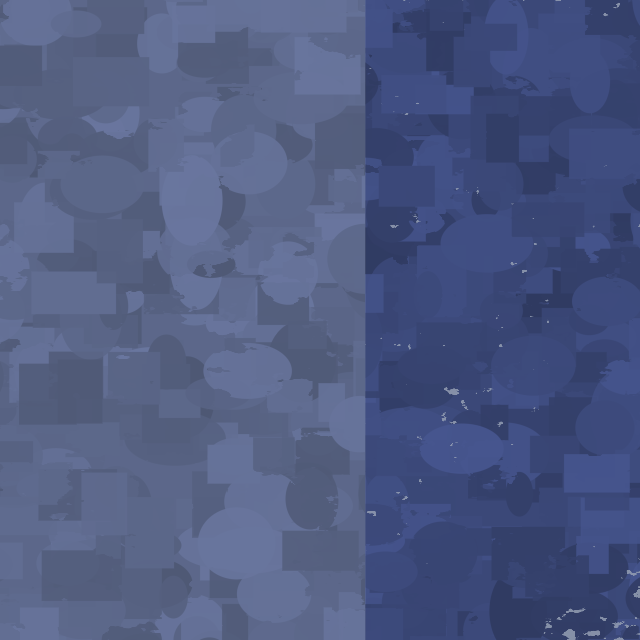
A WebGL 1 fragment shader for this pattern:

```glsl
precision highp float;
// Two blue panels of overlapping worn ellipses and rectangles, like distressed camouflage.

uniform vec2 u_resolution;

float hash(vec2 p) {
  return fract(sin(dot(p, vec2(127.1, 311.7))) * 43758.5453);
}

float noise(vec2 p) {
  vec2 i = floor(p), f = fract(p);
  f = f * f * (3.0 - 2.0 * f);
  return mix(mix(hash(i), hash(i + vec2(1, 0)), f.x),
             mix(hash(i + vec2(0, 1)), hash(i + vec2(1, 1)), f.x), f.y);
}

float fbm(vec2 p) {
  float sum = 0.0, amp = 0.5;
  for (int i = 0; i < 4; i++) {
    sum += amp * noise(p);
    p = p * 2.03 + 17.3;
    amp *= 0.5;
  }
  return sum / 0.9375;
}

float ellipseDistance(vec2 p, vec2 radii) {
  float k = length(p / radii);
  return k * (k - 1.0) / max(length(p / (radii * radii)), 0.001);
}

float boxDistance(vec2 p, vec2 halfSize) {
  vec2 q = abs(p) - halfSize;
  return length(max(q, 0.0)) + min(max(q.x, q.y), 0.0);
}

// Paints one jittered grid of shapes over the tone below.
float paintLayer(float tone, vec2 p, float layer, float pixel) {
  float cellSize = 0.112;
  vec2 grid = p / cellSize + layer * vec2(0.37, 0.61);
  vec2 home = floor(grid);

  // Ragged grain, gathered into patches and stretched sideways
  float wear = fbm(p * vec2(32.0, 55.0) + layer * 31.7)
             + 0.35 * (noise(p * 13.0 + layer * 9.1) - 0.5);

  for (int y = -1; y <= 1; y++) {
    for (int x = -1; x <= 1; x++) {
      vec2 cell = home + vec2(x, y);
      vec2 seed = cell + layer * 23.0;
      vec2 center = cell + vec2(hash(seed + 0.13), hash(seed + 0.29));
      vec2 offset = (grid - center) * cellSize;
      float size = mix(0.026, 0.06, hash(seed + 0.41));
      float aspect = mix(0.75, 1.45, hash(seed + 0.57));

      float d = hash(seed + 0.71) < 0.45
        ? ellipseDistance(offset, size * vec2(aspect, 1.0 / aspect))
        : boxDistance(offset, 0.85 * size * vec2(aspect, 1.0 / aspect));

      // Edges crumble more readily than the interior
      float limit = mix(0.53, 0.88, hash(seed + 0.83)) + 8.0 * clamp(-d, 0.0, 0.03);
      float cover = smoothstep(0.7 * pixel, -0.7 * pixel, d)
                  * smoothstep(-0.02, 0.02, limit - wear)
                  * step(hash(seed + 0.91), 0.8)
                  * mix(0.82, 1.0, hash(seed + 0.97));
      tone = mix(tone, hash(seed + 1.37), cover);
    }
  }
  return tone;
}

void main() {
  vec2 uv = gl_FragCoord.xy / u_resolution;
  float pixel = 1.0 / u_resolution.y;
  float split = 0.571;

  // Each panel has its own arrangement, cut off at the split
  float isRight = step(split, uv.x);
  vec2 p = uv + isRight * vec2(3.7, 5.3);
  float tone = 0.5;
  for (int i = 0; i < 7; i++) {
    tone = paintLayer(tone, p, float(i) + 1.0, pixel);
  }

  vec3 slate = mix(vec3(0.305, 0.345, 0.455), vec3(0.415, 0.465, 0.625), tone);
  vec3 navy = mix(vec3(0.185, 0.228, 0.38), vec3(0.275, 0.335, 0.56), tone);

  // Pale chips in the navy panel, densest in the lower right corner
  float corner = smoothstep(0.07, 0.0, uv.y) * smoothstep(0.76, 0.88, uv.x);
  float chips = fbm(uv * vec2(55.0, 85.0) + 71.0)
              + 0.3 * (noise(uv * 11.0 + 4.0) - 0.5) + 0.2 * corner;
  navy = mix(navy, vec3(0.58, 0.62, 0.7), 0.85 * smoothstep(0.85, 0.89, chips));

  float panel = smoothstep(split - 0.5 * pixel, split + 0.5 * pixel, uv.x);
  gl_FragColor = vec4(mix(slate, navy, panel), 1.0);
}
```
